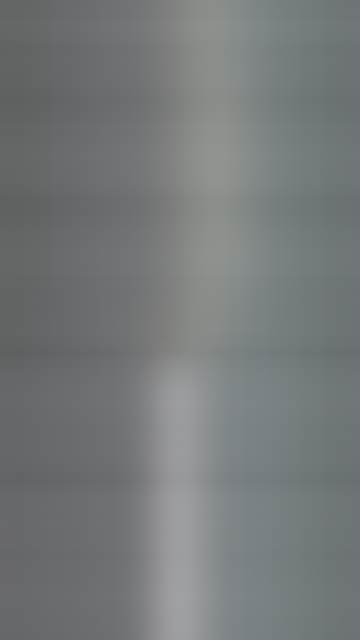
Write a WebGL 2 fragment shader that draws this texture.

```glsl
#version 300 es
precision highp float;

uniform vec2 u_resolution;
out vec4 fragColor;

float hash(float n) {
    return fract(sin(n * 127.1) * 4375.85);
}

float valueNoise(float x) {
    float cell = floor(x);
    float f = fract(x);
    return mix(hash(cell), hash(cell + 1.0), f * f * (3.0 - 2.0 * f)) - 0.5;
}

// Soft bump with unit height at the centre
float bump(float x, float center, float width) {
    float d = (x - center) / width;
    return exp(-d * d);
}

// Broad wash from the warm left edge to the cool right edge
vec3 baseMetal(vec2 uv) {
    vec3 leftEdge = mix(vec3(0.405, 0.408, 0.418), vec3(0.385, 0.390, 0.390), smoothstep(0.1, 0.6, uv.y));
    vec3 leftInner = vec3(0.430, 0.436, 0.446);
    vec3 rightInner = vec3(0.478, 0.505, 0.514);
    vec3 rightEdge = vec3(0.430, 0.455, 0.460);
    vec3 color = mix(leftEdge, leftInner, smoothstep(0.0, 0.36, uv.x));
    color = mix(color, rightInner, smoothstep(0.36, 0.68, uv.x));
    return mix(color, rightEdge, smoothstep(0.68, 1.0, uv.x));
}

// Wide, slightly olive reflection in the upper part
vec3 upperGlow(vec2 uv) {
    float center = mix(0.53, 0.585, smoothstep(0.42, 0.62, uv.y));
    center -= 0.02 * smoothstep(0.82, 1.0, uv.y);
    float side = uv.x < center ? 0.16 : 0.12;
    float strength = 0.8 + 0.2 * bump(uv.y, 0.74, 0.2);
    return vec3(0.088, 0.078, 0.050) * strength * bump(uv.x, center, side);
}

// Narrow, neutral reflection in the lower part
vec3 lowerGlow(vec2 uv) {
    float side = uv.x < 0.49 ? 0.095 : 0.105;
    float strength = mix(1.08, 0.94, smoothstep(0.05, 0.4, uv.y));
    return vec3(0.160, 0.150, 0.146) * strength * bump(uv.x, 0.49, side);
}

// Horizontal brushed tone: broad bands and fine grain
float brushedBands(float y) {
    float light = bump(y, 0.735, 0.035) + bump(y, 0.595, 0.025) + bump(y, 0.375, 0.03) + bump(y, 0.96, 0.025);
    float dark = bump(y, 0.84, 0.03) + bump(y, 0.68, 0.025) + bump(y, 0.45, 0.025) + bump(y, 0.25, 0.018);
    float grain = valueNoise(y * 38.0) * 0.008 + valueNoise(y * 110.0 + 31.0) * 0.005;
    return 0.010 * light - 0.014 * dark + grain;
}

void main() {
    vec2 uv = gl_FragCoord.xy / u_resolution;

    // Blend the two reflections across the middle
    float upper = smoothstep(0.37, 0.49, uv.y);
    vec3 color = baseMetal(uv) + mix(lowerGlow(uv), upperGlow(uv), upper);

    // Brushing and faint vertical streaks
    color += brushedBands(uv.y);
    color += valueNoise(uv.x * 60.0 + 7.0) * 0.004;
    fragColor = vec4(clamp(color, 0.0, 1.0), 1.0);
}
```
